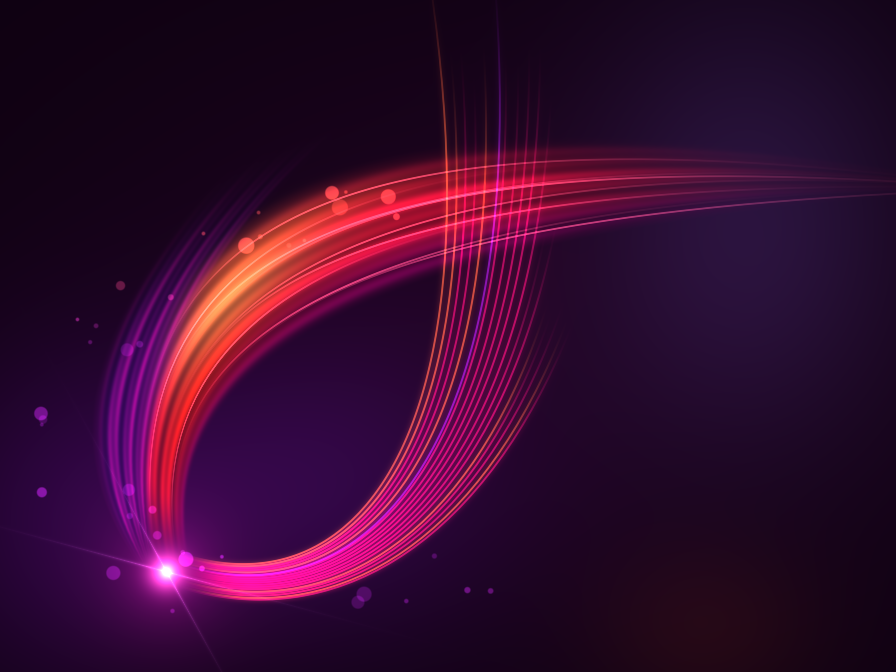
Write a Shadertoy shader that draws this background.

```glsl
// Glowing ribbons sweep out of a flare and fan into fine strands on dark plum.
// Each ribbon is a sheet between two cubic curves; a pixel is mapped to its place
// along (t) and across (s) the sheet, then shaded with layered sines and lines.

float hash(float n) { return fract(sin(n * 127.1) * 4375.85); }

float bell(float x, float centre, float width) {
    float d = (x - centre) / width;
    return exp(-d * d);
}

float glow(vec2 p, vec2 centre, vec2 size) {
    vec2 d = (p - centre) / size;
    return exp(-dot(d, d));
}

vec4 bernstein(float t) {
    float u = 1.0 - t;
    return vec4(u * u * u, 3.0 * u * u * t, 3.0 * u * t * t, t * t * t);
}

// Returns (t along, s across, local width); s is far outside 0..1 on a miss.
vec3 sheet(vec2 p, mat4x2 inner, mat4x2 outer) {
    vec3 hit = vec3(0.0, 9.0, 1.0);
    float previous = 0.0;
    for (int i = 0; i <= 48; i++) {
        float t = float(i) / 48.0;
        vec4 w = bernstein(t);
        vec2 a = inner * w, d = outer * w - a;
        float side = d.x * (p.y - a.y) - d.y * (p.x - a.x);
        if (i > 0 && side * previous <= 0.0) {
            t -= side / (side - previous + 1e-9 * sign(side)) / 48.0;
            w = bernstein(t);
            a = inner * w;
            d = outer * w - a;
            float s = dot(p - a, d) / dot(d, d);
            if (abs(s - 0.5) < abs(hit.y - 0.5)) hit = vec3(t, s, length(d));
        }
        previous = side;
    }
    return hit;
}

// Soft-edged line at position s0 across a sheet.
float strand(vec3 h, float s0, float width) {
    float soft = max(width, 1.0 / iResolution.y);
    return (width / soft) * (1.0 - smoothstep(0.3 * soft, 1.5 * soft, abs(h.y - s0) * h.z));
}

float ray(vec2 p, vec2 direction, float reach) {
    vec2 d = normalize(direction);
    float across = abs(p.x * d.y - p.y * d.x);
    return exp(-across * 700.0) * exp(-abs(dot(p, d)) / reach);
}

vec3 backdrop(vec2 p) {
    vec3 c = vec3(0.055, 0.004, 0.065);
    c += vec3(0.075, 0.065, 0.14) * glow(p, vec2(1.12, 0.68), vec2(0.24, 0.33));
    c += vec3(0.10, 0.015, 0.17) * glow(p, vec2(0.45, 0.27), vec2(0.30, 0.23));
    c += vec3(0.08, 0.01, 0.13) * glow(p, vec2(0.08, 0.22), vec2(0.22, 0.26));
    c += vec3(0.06, 0.01, 0.06) * glow(p, vec2(0.75, 0.5), vec2(0.65, 0.45));
    return c + vec3(0.07, 0.025, 0.0) * glow(p, vec2(1.05, 0.06), vec2(0.17, 0.13));
}

// Violet wisps on the left flank.
vec3 wisps(vec3 c, vec2 p) {
    vec3 h = sheet(p, mat4x2(0.226, 0.167, 0.174, 0.427, 0.295, 0.653, 0.538, 0.844),
                      mat4x2(0.217, 0.149, 0.078, 0.34, 0.139, 0.549, 0.40, 0.81));
    float t = h.x, s = h.y;
    float body = smoothstep(-0.25, 0.1, s) * (1.0 - smoothstep(0.75, 1.1, s));
    body *= smoothstep(0.0, 0.15, t) * (1.0 - smoothstep(0.35, 0.95, t));
    float streak = 0.5 + 0.3 * sin(s * 19.0 + t * 2.0) + 0.2 * sin(s * 43.0 - t * 3.0);
    vec3 tint = mix(vec3(0.24, 0.04, 0.52), vec3(0.68, 0.05, 0.62), streak);
    return mix(c, tint, body * (0.35 + 0.6 * streak));
}

// Broad hot ribbon, with a golden heart on the bend.
vec3 ribbon(vec3 c, vec2 p) {
    vec3 h = sheet(p, mat4x2(0.286, 0.149, 0.208, 0.479, 0.573, 0.653, 1.36, 0.71),
                      mat4x2(0.208, 0.167, 0.122, 0.74, 0.573, 0.878, 1.36, 0.745));
    float t = h.x, s = h.y;
    float body = smoothstep(-0.03, 0.13, s) * (1.0 - smoothstep(0.62, 1.05, s));
    body *= smoothstep(0.0, 0.1, t) * (1.0 - 0.95 * smoothstep(0.55, 0.98, t));
    float streak = 0.5 + 0.28 * sin(s * 21.0 + 2.0 * t) + 0.22 * sin(s * 47.0 - 4.0 * t);
    vec3 tint = mix(vec3(0.50, 0.01, 0.34), vec3(0.90, 0.07, 0.23), smoothstep(0.12, 0.45, s));
    tint = mix(tint, vec3(0.90, 0.10, 0.12), bell(t, 0.25, 0.2) * bell(s, 0.3, 0.2));
    tint = mix(tint, vec3(0.75, 0.06, 0.62), smoothstep(0.6, 0.85, s) * (1.0 - smoothstep(0.2, 0.36, t)));
    c = mix(c, tint * (0.65 + 0.5 * streak), body * (0.72 + 0.28 * streak));
    float heat = bell(t, 0.36, 0.13) * bell(s, 0.6, 0.23);
    c += vec3(0.35, 0.55, 0.13) * heat * (0.55 + 0.55 * streak);
    c += vec3(0.30, 0.12, 0.02) * bell(t, 0.45, 0.16) * bell(s, 0.78, 0.13);
    for (int i = 0; i < 9; i++) {
        float k = float(i), s0 = 0.12 + 0.085 * k + 0.04 * sin(4.0 * t + k * 2.4);
        float span = bell(t, 0.25 + 0.5 * hash(k + 3.0), 0.2) * smoothstep(0.02, 0.12, t);
        c += vec3(0.75, 0.30, 0.38) * strand(h, s0, 0.0014) * span * 0.8;
    }
    return c;
}

// Fan of fine strands rising on the right of the loop.
vec3 fan(vec3 c, vec2 p) {
    vec3 h = sheet(p, mat4x2(0.252, 0.184, 0.521, 0.08, 0.747, 0.34, 0.625, 1.07),
                      mat4x2(0.243, 0.132, 0.573, 0.01, 0.903, 0.306, 0.972, 1.0));
    float t = h.x, s = h.y;
    float film = smoothstep(-0.02, 0.1, s) * (1.0 - smoothstep(0.5, 1.1, s)) * smoothstep(0.0, 0.08, t);
    c += vec3(0.30, 0.01, 0.13) * film * (0.12 + 0.9 * bell(t, 0.2, 0.23)) * (1.0 - smoothstep(0.6, 0.95, t));
    for (int i = 0; i < 18; i++) {
        float k = float(i), r = hash(k + 11.0), s0 = (k + 0.7 * r) / 18.0;
        float end = mix(1.02, 0.78, smoothstep(0.5, 0.8, s0)) - 0.12 * hash(k + 5.0);
        vec3 tint = mix(vec3(0.75, 0.04, 0.30), vec3(0.85, 0.36, 0.13), step(0.55, r));
        tint = mix(tint, vec3(0.48, 0.08, 0.68), step(0.86, r));
        float fade = smoothstep(0.02, 0.15, t) * (1.0 - smoothstep(end - 0.2, end, t));
        c += tint * fade * (0.65 * strand(h, s0, 0.0016) + 0.13 * bell((s - s0) * h.z, 0.0, 0.006));
    }
    return c;
}

// Translucent discs scattered about the loop.
vec3 bokeh(vec3 c, vec2 p) {
    for (int i = 0; i < 38; i++) {
        float k = float(i), a = 1.2 + 4.3 * hash(k + 0.3), r = hash(k + 7.7);
        vec2 centre = vec2(0.47, 0.38) + vec2(cos(a), sin(a)) * vec2(0.36, 0.29) * (0.8 + 0.4 * hash(k + 2.1));
        float size = 0.003 + 0.010 * r * r;
        float disc = 1.0 - smoothstep(size - 0.002, size + 0.001, length(p - centre));
        vec3 tint = mix(vec3(0.65, 0.12, 0.75), vec3(0.9, 0.3, 0.25), smoothstep(0.45, 0.65, centre.y));
        c += tint * disc * (0.2 + 0.4 * hash(k + 9.4));
    }
    return c;
}

void mainImage(out vec4 fragColor, in vec2 fragCoord) {
    vec2 p = fragCoord / iResolution.y;
    p.x += 0.5 * (4.0 / 3.0 - iResolution.x / iResolution.y);
    vec3 c = bokeh(fan(ribbon(wisps(backdrop(p), p), p), p), p);
    // Flare where all the ribbons meet.
    vec2 f = p - vec2(0.248, 0.149);
    float d = length(f);
    c += vec3(0.55, 0.06, 0.40) * exp(-d * 18.0) + vec3(0.9, 0.35, 0.65) * exp(-d * d * 1500.0);
    c += vec3(1.0, 0.8, 0.9) * exp(-d * d * 9000.0);
    c += vec3(0.5, 0.25, 0.5) * (ray(f, vec2(1.0, -0.27), 0.08) + ray(f, vec2(0.55, -1.0), 0.07));
    fragColor = vec4(clamp(c, 0.0, 1.0), 1.0);
}
```
